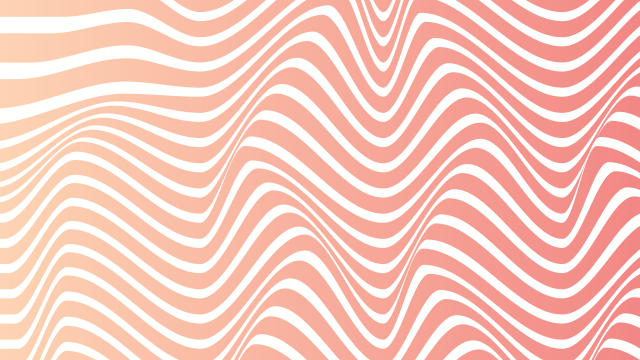
A WebGL 1 fragment shader for this background:

```glsl
precision highp float;

uniform vec2 u_resolution;

const float SPACING = 0.07;
const float THICKNESS = 0.0252;
const float FIRST_LEVEL = 0.0335;
const float FIRST_VALLEY = 0.556;
const float SECOND_VALLEY = 1.065;
const float THIRD_VALLEY = 1.562;
const float LAST_VALLEY = 2.06;

const vec3 PEACH = vec3(0.993, 0.83, 0.705);
const vec3 CORAL = vec3(0.95, 0.53, 0.52);
const vec3 WHITE = vec3(1.0, 1.0, 0.995);

// Piecewise linear value through four keys, constant beyond them
float keyed(float t, vec4 keys, vec4 values) {
  vec3 f = clamp((t - keys.xyz) / (keys.yzw - keys.xyz), 0.0, 1.0);
  return values.x + dot(f, values.yzw - values.xyz);
}

// Rise to a crest, then fall back to the base level at the next valley
float addHill(float y, float x, float level, float start, vec2 crest, float end) {
  y = mix(y, level - crest.y, smoothstep(start, crest.x, x));
  return mix(y, level, smoothstep(crest.x, end, x));
}

// Depth below the top edge of the wave line that belongs to a base level
float waveLine(float x, float level) {
  // Left shore, where the upper lines fan out
  vec4 shoreKeys = vec4(0.046, 0.266, 0.579, 0.972);
  float shoreDrop = keyed(level, vec4(0.046, 0.278, 0.417, 0.579),
                          vec4(-0.104, 0.086, 0.069, 0.0));
  float shoreEnd = keyed(level, shoreKeys, vec4(0.255, -0.046, 0.0, 0.051));

  // Crests wander sideways from line to line: x is position, y is height
  vec2 crestA = vec2(
    keyed(level, shoreKeys, vec4(0.359, 0.347, 0.213, 0.185)),
    keyed(level, shoreKeys, vec4(0.104, 0.007, 0.171, 0.204)));
  vec4 keysB = vec4(0.185, 0.625, 0.921, 1.204);
  vec2 crestB = vec2(
    keyed(level, keysB, vec4(0.949, 0.676, 0.861, 0.694)),
    keyed(level, keysB, vec4(0.231, 0.213, 0.25, 0.22)));
  vec2 crestC = vec2(
    keyed(level, vec4(0.231, 0.572, 0.921, 1.204),
          vec4(1.162, 1.347, 1.162, 1.347)), 0.208);
  vec2 crestD = vec2(
    keyed(level, vec4(0.324, 0.613, 0.88, 1.204),
          vec4(1.863, 1.653, 1.852, 1.667)), 0.213);

  float y = level + shoreDrop;
  y = addHill(y, x, level, shoreEnd, crestA, FIRST_VALLEY);
  y = addHill(y, x, level, FIRST_VALLEY, crestB, SECOND_VALLEY);
  y = addHill(y, x, level, SECOND_VALLEY, crestC, THIRD_VALLEY);
  return addHill(y, x, level, THIRD_VALLEY, crestD, LAST_VALLEY);
}

// Smoothed coverage of the band between two neighbouring wave lines
float ribbon(vec2 p, float level, float pixel) {
  float top = waveLine(p.x, level);
  float bottom = waveLine(p.x, level + THICKNESS);
  float slope = (waveLine(p.x + pixel, level) - top) / pixel;
  float blur = pixel * sqrt(1.0 + slope * slope);
  vec2 side = clamp((p.y - vec2(top, bottom)) / blur + 0.5, 0.0, 1.0);
  return abs(side.x - side.y);
}

void main() {
  float pixel = 1.0 / u_resolution.y;
  vec2 p = gl_FragCoord.xy * pixel;
  p.y = 1.0 - p.y;

  // Horizontal gradient
  vec3 color = mix(PEACH, CORAL, gl_FragCoord.x / u_resolution.x);

  // White ribbons
  float white = 0.0;
  for (int i = -1; i < 19; i++) {
    float level = FIRST_LEVEL + SPACING * float(i);
    white = max(white, ribbon(p, level, pixel));
  }

  gl_FragColor = vec4(mix(color, WHITE, white), 1.0);
}
```
